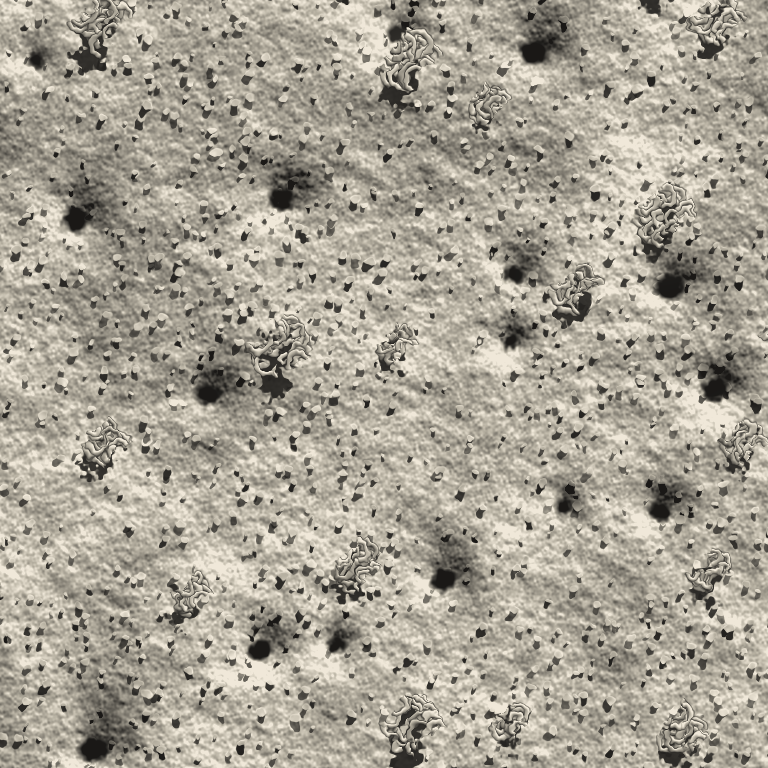
Write a three.js fragment shader that draws this texture.

```glsl
varying vec2 vUv;

const vec2 LIGHT = vec2(0.29, 0.957);      // direction towards the sun
const vec3 SHADOW_COLOR = vec3(0.10, 0.095, 0.088);
const vec3 SAND_COLOR = vec3(0.73, 0.705, 0.645);
const vec3 LIT_COLOR = vec3(0.94, 0.91, 0.85);
const float SAND_TONE = 0.685;
const float RELIEF_GAIN = 1.1;
const float RELIEF_STEP = 0.002;
const float GRAIN_GAIN = 0.2;
const float PELLET_RADIUS = 0.0036;
const float PELLET_SHADOW = 0.0075;
const float BURROW_CELLS = 5.0;
const float BURROW_SHARE = 0.68;
const float BURROW_RADIUS = 0.019;
const float CAST_CELLS = 5.0;
const float CAST_SHARE = 0.66;
const float CAST_RADIUS = 0.031;
const float STRAND_WIDTH = 0.003;
const int STRANDS = 26;
const float EDGE = 0.001;

float hash(vec2 p) {
  vec3 q = fract(vec3(p.xyx) * 0.1031);
  q += dot(q, q.yzx + 33.33);
  return fract((q.x + q.y) * q.z);
}

vec2 hash2(vec2 p) {
  return vec2(hash(p + 17.3), hash(p + 71.9));
}

float noise(vec2 p) {
  vec2 i = floor(p), f = fract(p);
  f = f * f * (3.0 - 2.0 * f);
  return mix(mix(hash(i), hash(i + vec2(1.0, 0.0)), f.x),
             mix(hash(i + vec2(0.0, 1.0)), hash(i + 1.0), f.x), f.y);
}

vec2 noise2(vec2 p) {
  return vec2(noise(p), noise(p + 51.0)) - 0.5;
}

// Bumpy ground, slightly drawn out along a falling diagonal
float groundHeight(vec2 p) {
  p = vec2(0.88 * p.x - 0.48 * p.y, 1.15 * (0.48 * p.x + 0.88 * p.y)) + 3.0;
  float height = 0.0, amplitude = 0.8, frequency = 20.0;
  for (int i = 0; i < 5; i++) {
    height += amplitude * noise(p * frequency + float(i) * 9.7);
    amplitude *= 0.62;
    frequency *= 1.93;
  }
  return height;
}

float segmentDistance(vec2 p, vec2 end) {
  return length(p - end * clamp(dot(p, end) / dot(end, end), 0.0, 1.0));
}

float inside(float distance) {
  return 1.0 - smoothstep(-EDGE, EDGE, distance);
}

// Small ragged pellets, each with a short cast shadow
float addPellets(float tone, vec2 p, vec2 warp, float cells, float share) {
  float shade = 0.0, lit = 0.0;
  for (int y = -1; y <= 1; y++) for (int x = -1; x <= 1; x++) {
    vec2 id = floor(p * cells) + vec2(float(x), float(y));
    vec2 center = (id + hash2(id + cells)) / cells;
    float present = step(hash(id + cells * 3.0), share * (0.3 + 1.4 * noise(center * 11.0)));
    float size = mix(0.55, 1.4, pow(hash(id + 5.5), 1.5));
    vec2 d = p - center + warp * 0.006;
    vec2 tail = -(LIGHT + vec2(0.8 * hash(id + 8.1) - 0.4, 0.0)) * PELLET_SHADOW * size;
    float strength = present * mix(0.55, 1.0, hash(id + 2.7));
    shade = max(shade, strength * inside(segmentDistance(d, tail) - PELLET_RADIUS * size));
    vec2 top = d * vec2(0.85, 1.0) - LIGHT * 0.0015;
    lit = max(lit, present * inside(length(top) - PELLET_RADIUS * 1.1 * size));
  }
  return mix(mix(tone, 0.12, shade), 0.88 + 0.3 * warp.y, lit * 0.85);
}

// Funnel-shaped burrows: dark core, shaded far wall, sunlit near wall
float addBurrows(float tone, vec2 p, vec2 warp) {
  for (int y = -1; y <= 1; y++) for (int x = -1; x <= 1; x++) {
    vec2 id = floor(p * BURROW_CELLS) + vec2(float(x), float(y));
    if (hash(id + 41.0) > BURROW_SHARE) continue;
    float size = mix(0.6, 1.1, hash(id + 43.0));
    vec2 d = p - (id + 0.1 + 0.8 * hash2(id + 47.0)) / BURROW_CELLS + warp * 0.009;
    vec2 wall = d / (BURROW_RADIUS * 2.1 * size);
    float away = dot(wall, normalize(LIGHT + vec2(0.4, 0.0)));
    tone -= away * (away > 0.0 ? 1.1 : 0.5) * exp(-dot(wall, wall));
    float core = length(d * vec2(1.0, 1.1)) - BURROW_RADIUS * size;
    tone = mix(tone, 0.08, 1.0 - smoothstep(-0.007, 0.004, core));
  }
  return tone;
}

// Piles of coiled strands: overlapping lit arcs above a ragged shadow
float addCasts(float tone, vec2 p, vec2 warp) {
  for (int y = -1; y <= 1; y++) for (int x = -1; x <= 1; x++) {
    vec2 id = floor(p * CAST_CELLS) + vec2(float(x), float(y));
    if (hash(id + 83.0) > CAST_SHARE) continue;
    float size = mix(0.6, 1.1, hash(id + 89.0));
    vec2 d = p - (id + 0.1 + 0.8 * hash2(id + 97.0)) / CAST_CELLS;
    if (length(d) > 0.13) continue;
    float pile = CAST_RADIUS * size;
    tone += 0.12 * exp(-dot(d, d) / (pile * pile * 4.0));
    float ragged = segmentDistance(d + warp * 0.03, -LIGHT * pile * 1.35) - pile * 0.6;
    tone = mix(tone, 0.13, 0.92 * (1.0 - smoothstep(-0.003, 0.003, ragged)));
    for (int i = 0; i < STRANDS; i++) {
      vec2 key = id * 7.0 + float(i) * vec2(3.1, 5.7);
      float angle = 6.2832 * hash(key);
      vec2 heading = vec2(cos(angle), sin(angle));
      vec2 q = d + warp * 0.008 - heading * pile * sqrt(hash(key + 1.3));
      float radius = mix(0.004, 0.016, hash(key + 2.9)) * size;
      float across = (length(q) - radius) / STRAND_WIDTH;
      vec2 outward = q / max(length(q), 0.0001);
      float facing = dot(outward, LIGHT) * clamp(across, -1.0, 1.0);
      float arc = smoothstep(-0.1, 0.15, dot(outward, heading.yx));
      float contact = arc * (1.0 - smoothstep(0.9, 1.9, abs(across)));
      tone = mix(tone, 0.14, contact * 0.7);
      float body = 0.7 + 0.4 * facing + 0.2 * (hash(key + 4.7) - 0.5);
      tone = mix(tone, body, arc * inside((abs(across) - 1.0) * STRAND_WIDTH));
    }
  }
  return tone;
}

void main() {
  vec2 p = vUv;
  vec2 warp = 0.7 * noise2(p * 80.0) + 0.6 * noise2(p * 190.0 + 7.0);

  // Sunlit relief, broad patches and fine grain
  vec2 stride = LIGHT * RELIEF_STEP;
  float tone = SAND_TONE + RELIEF_GAIN * (groundHeight(p - stride) - groundHeight(p + stride));
  tone += 0.2 * (noise(p * 6.0) - 0.5) + 0.16 * (noise(p * 15.0 + 4.0) - 0.5);
  tone += GRAIN_GAIN * (noise(p * 300.0) - 0.5);

  tone = addPellets(tone, p, warp, 28.0, 0.55);
  tone = addPellets(tone, p, warp, 40.0, 0.5);
  tone = addBurrows(tone, p, warp);
  tone = addCasts(tone, p, warp);

  vec3 color = mix(SHADOW_COLOR, SAND_COLOR, clamp((tone - 0.09) / 0.645, 0.0, 1.0));
  color = mix(color, LIT_COLOR, clamp((tone - 0.735) / 0.2, 0.0, 1.0));
  gl_FragColor = vec4(color, 1.0);
}
```
